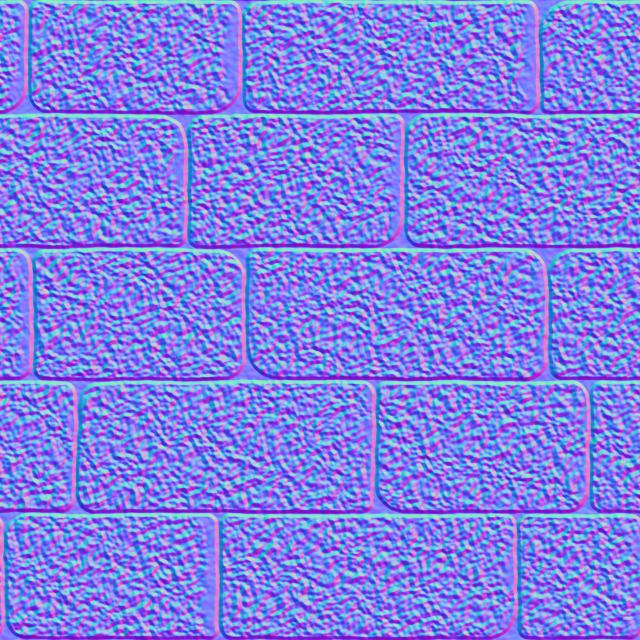
This texture map is drawn by a Shadertoy shader. Its source:

```glsl
// Tangent-space normal map of a rough stone block wall in five uneven courses.
// A height field (rounded blocks plus gradient-noise grain) is differentiated
// by central differences and its unit normal is encoded as colour.

#define GAP 0.0020       // half width of the mortar joint
#define BEVEL 0.0046     // width of the sloping block rim
#define DEPTH 0.0078     // height of a block above the mortar
#define RUGGED 1.0       // strength of the stone grain
#define MORTAR_GRAIN 0.16 // share of the grain left on smooth areas
#define WOBBLE 0.0035    // waviness of the block outlines
#define SMEAR 0.022      // widest smooth strip on a block's right side
#define STEP 0.0010      // sampling distance for the slope

const float courseEdge[6] = float[6](0.0, 0.198, 0.405, 0.612, 0.822, 1.0);

// Three vertical joints per course; a joint one unit after the first is unused.
const vec3 courseJoints[5] = vec3[5](
    vec3(0.007, 0.343, 0.808),
    vec3(0.120, 0.586, 0.922),
    vec3(0.051, 0.385, 0.856),
    vec3(0.293, 0.632, 1.293),
    vec3(0.045, 0.378, 0.843));

float hash(vec2 p) {
    vec3 q = fract(vec3(p.xyx) * 0.1031);
    q += dot(q, q.yzx + 33.33);
    return fract((q.x + q.y) * q.z);
}

float cornerSlope(vec2 cell, vec2 offset) {
    float angle = 6.2832 * hash(cell);
    return dot(vec2(cos(angle), sin(angle)), offset);
}

float gradientNoise(vec2 p) {
    vec2 i = floor(p), f = p - i;
    vec2 u = f * f * f * (f * (f * 6.0 - 15.0) + 10.0);
    vec2 e = vec2(1.0, 0.0);
    return mix(mix(cornerSlope(i, f), cornerSlope(i + e, f - e), u.x),
               mix(cornerSlope(i + e.yx, f - e.yx), cornerSlope(i + 1.0, f - 1.0), u.x), u.y);
}

// Lumpy stone surface, stretched along a shallow rising diagonal.
float stoneGrain(vec2 p) {
    vec2 q = vec2(0.9 * p.x + 0.3 * p.y, p.y - 0.35 * p.x) + 7.0;
    q += 0.006 * gradientNoise(p * 19.0 + 3.0);
    return 0.0084 * gradientNoise(q * 76.0)
         + 0.0052 * gradientNoise(q * 127.0 + 40.0)
         + 0.0018 * gradientNoise(q * 31.0 + 80.0);
}

float roundedBox(vec2 p, vec2 halfSize, float radius) {
    vec2 q = abs(p) - halfSize + radius;
    return min(max(q.x, q.y), 0.0) + length(max(q, 0.0)) - radius;
}

float wallHeight(vec2 p) {
    // Uneven outlines: slow waves plus small chips
    vec2 w = p + WOBBLE * vec2(gradientNoise(p * 11.0 + 20.0),
                               gradientNoise(p * 9.0 + 60.0));
    w += WOBBLE * vec2(0.7, 0.35) * gradientNoise(p * 43.0 + 90.0);
    w.y = fract(w.y);

    // Course and block under the point
    int row = 0;
    for (int i = 1; i < 5; i++) row += int(step(courseEdge[i], w.y));
    vec3 joint = courseJoints[row];
    float x = joint.x + fract(w.x - joint.x);
    vec3 span = x < joint.y ? vec3(joint.xy, 0.0)
              : x < joint.z ? vec3(joint.yz, 1.0)
              : vec3(joint.z, joint.x + 1.0, 2.0);
    vec2 low = vec2(span.x, courseEdge[row]);
    vec2 high = vec2(span.y, courseEdge[row + 1]);
    vec2 local = vec2(x, w.y) - 0.5 * (low + high);
    vec2 halfSize = 0.5 * (high - low) - GAP;

    // Each corner is worn by its own amount
    vec2 id = vec2(span.z, float(row)) * 5.0 + 11.0;
    float wear = hash(id + step(0.0, local) * 2.0);
    float d = roundedBox(local, halfSize, mix(0.014, 0.05, wear * wear));
    float body = 1.0 - smoothstep(-BEVEL, GAP, d);

    // Grain fades on the rim and on a ragged strip of smeared mortar
    float ragged = 0.022 * gradientNoise(p * 24.0 + 130.0);
    float strip = SMEAR * pow(hash(id + 31.0), 2.0);
    float rough = smoothstep(-0.002, 0.009, 0.3 * ragged - d)
                * smoothstep(-0.004, 0.018, halfSize.x - local.x - strip + ragged);
    rough = mix(MORTAR_GRAIN, 1.0, rough);
    return DEPTH * body + RUGGED * rough * stoneGrain(p);
}

void mainImage(out vec4 fragColor, in vec2 fragCoord) {
    vec2 uv = fragCoord / iResolution.xy;
    vec2 e = vec2(STEP, 0.0);
    vec2 slope = vec2(wallHeight(uv + e) - wallHeight(uv - e),
                      wallHeight(uv + e.yx) - wallHeight(uv - e.yx)) / (2.0 * STEP);
    vec3 normal = normalize(vec3(-slope, 1.0));
    fragColor = vec4(0.5 + 0.5 * normal, 1.0);
}
```
